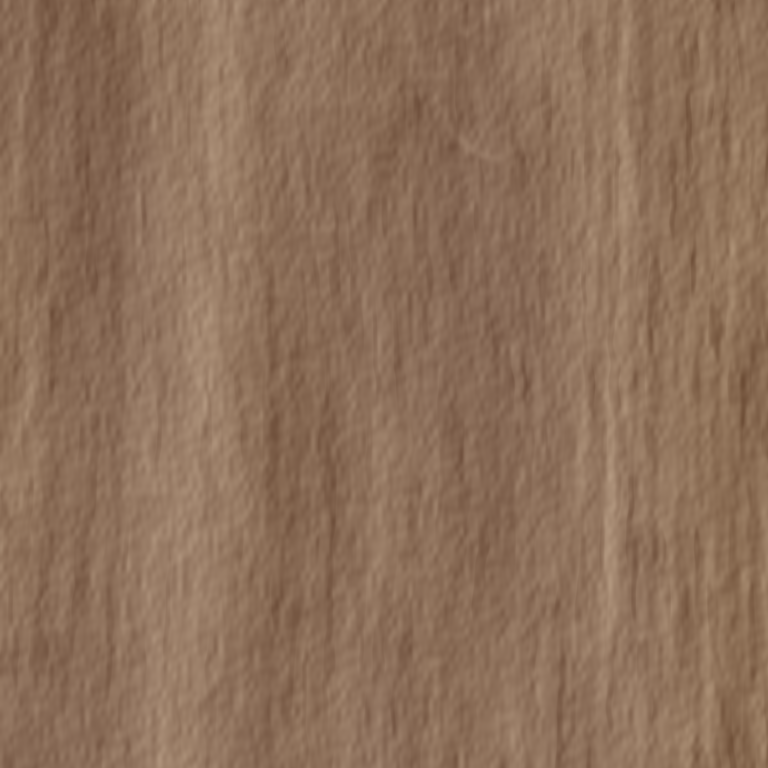
A Shadertoy shader for this texture:

```glsl
const vec3 WALNUT = vec3(0.553, 0.437, 0.349);
const vec3 TONE_STEP = vec3(0.050, 0.053, 0.050);
const vec3 WARM_SHIFT = vec3(0.003, 0.002, -0.010);

float hash(vec2 cell) {
    vec3 q = fract(cell.xyx * 0.1031);
    q += dot(q, q.yzx + 33.33);
    return fract((q.x + q.y) * q.z);
}

// Smooth value noise in -1..1
float noise(vec2 p) {
    vec2 cell = floor(p);
    vec2 f = fract(p);
    f = f * f * (3.0 - 2.0 * f);
    float low = mix(hash(cell), hash(cell + vec2(1, 0)), f.x);
    float high = mix(hash(cell + vec2(0, 1)), hash(cell + vec2(1, 1)), f.x);
    return 2.0 * mix(low, high, f.y) - 1.0;
}

float fbm(vec2 p) {
    float sum = 0.0;
    float amplitude = 0.55;
    for (int i = 0; i < 4; i++) {
        sum += amplitude * noise(p);
        p = p * 2.03 + 17.3;
        amplitude *= 0.52;
    }
    return sum;
}

// Side-lit noise: bright and dark flanks of small bumps
float relief(vec2 p) {
    return noise(p) - noise(p + vec2(0.75, -0.35));
}

float bell(float x, float center, float width) {
    float d = (x - center) / width;
    return exp(-d * d);
}

// Soft streak from bottom to top with faded ends
float streak(vec2 p, vec2 bottom, vec2 top, float width) {
    float t = (p.y - bottom.y) / (top.y - bottom.y);
    float x = mix(bottom.x, top.x, t);
    float fade = smoothstep(-0.15, 0.2, t) * (1.0 - smoothstep(0.8, 1.15, t));
    return bell(p.x, x, width) * fade;
}

// Growth ring: broken bright rim with a shaded outer side
float arch(vec2 p, vec2 apex, float steepness, float width) {
    float dx = p.x - apex.x;
    float slope = 2.0 * steepness * dx;
    float d = (p.y - apex.y - steepness * dx * dx) / sqrt(1.0 + slope * slope);
    float fade = 1.0 - smoothstep(0.08, 0.26, p.y - apex.y);
    float broken = 0.7 + 0.5 * noise(p * vec2(28.0, 20.0));
    return fade * broken * (bell(d, 0.0, width) - 0.5 * bell(d, -2.5 * width, 2.0 * width));
}

// Broad heartwood and sapwood bands
float broadBands(vec2 p) {
    float tone = -0.60 * bell(p.x, 0.11, 0.07);
    tone += 0.75 * bell(p.x, 0.28 - 0.05 * (1.0 - p.y), 0.07);
    tone -= 0.60 * bell(p.x, 0.65, 0.09) * bell(p.y, 0.5, 0.45);
    tone += 0.50 * bell(p.x, 0.79, 0.035);
    return tone + 0.85 * fbm(p * vec2(6.0, 1.5) + 3.7);
}

// Long fibres, denser lines at the right, and short dark pores
float grain(vec2 p) {
    float right = smoothstep(0.62, 0.88, p.x);
    float tone = 0.80 * fbm(p * vec2(27.0, 2.2) + 41.0);
    tone += mix(0.40, 0.90, right) * noise(p * vec2(80.0, 4.0) + 9.0);
    float pores = smoothstep(0.2, 0.85, noise(p * vec2(110.0, 14.0) + 63.0));
    return tone - mix(0.75, 1.10, right) * (pores - 0.16);
}

// Fine bumpy mottling, slightly drawn out along the fibres
float mottling(vec2 p) {
    float tone = 0.58 * relief(p * vec2(150.0, 85.0) + 5.0);
    tone += 0.38 * relief(p * vec2(90.0, 42.0) + 28.0);
    return tone + 0.28 * noise(p * vec2(38.0, 24.0) + 77.0);
}

float figure(vec2 p) {
    float tone = 0.85 * arch(p, vec2(0.645, 0.795), 14.0, 0.008);
    tone += 0.70 * arch(p, vec2(0.625, 0.965), 22.0, 0.007);
    tone += 0.95 * streak(p, vec2(0.005, 0.68), vec2(0.035, 1.05), 0.009);
    tone += 0.90 * streak(p, vec2(0.005, 0.36), vec2(0.062, 0.66), 0.009);
    tone += 0.90 * streak(p, vec2(0.785, -0.1), vec2(0.815, 1.1), 0.009);
    tone += 0.85 * streak(p, vec2(0.745, 0.32), vec2(0.775, 0.80), 0.008);
    tone -= 0.80 * streak(p, vec2(0.355, -0.1), vec2(0.345, 0.60), 0.008);
    tone -= 0.60 * streak(p, vec2(0.70, 0.68), vec2(0.74, 1.05), 0.009);
    return tone - 1.2 * bell(p.x, 0.39, 0.025) * bell(p.y, 0.21, 0.012);
}

void mainImage(out vec4 fragColor, in vec2 fragCoord) {
    vec2 p = fragCoord / iResolution.xy;

    // Gentle drift of the fibres, plus a ragged edge
    vec2 wood = p;
    wood.x += 0.012 * noise(p * vec2(3.0, 2.2) + 12.0);
    wood.x += 0.0025 * noise(p * vec2(30.0, 38.0) + 50.0);
    vec2 ragged = wood + vec2(0.0, 0.018 * noise(p * vec2(38.0, 26.0)));

    float tone = broadBands(wood) + grain(wood) + figure(ragged) + mottling(p);
    float warmth = fbm(wood * vec2(6.0, 1.8) + 90.0) + 0.8 * smoothstep(0.6, 1.0, p.x) - 0.25;

    vec3 color = WALNUT + TONE_STEP * tone + WARM_SHIFT * warmth;
    fragColor = vec4(clamp(color, 0.0, 1.0), 1.0);
}
```
